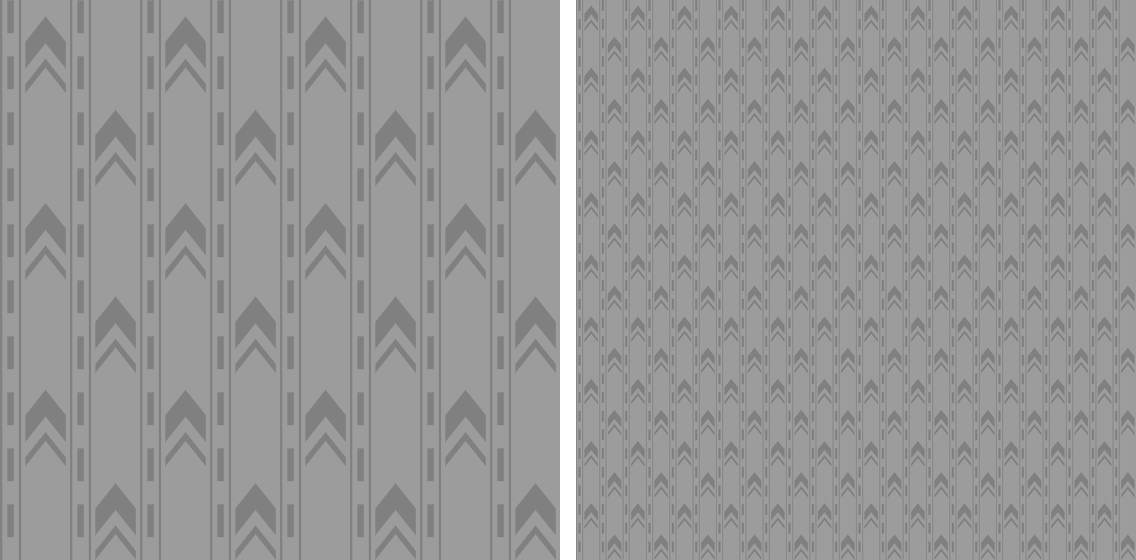
Left: one tile. Right: repeated 3 by 3.
Reproduce this pattern procedurally as a WebGL 1 fragment shader.

```glsl
precision highp float;
uniform vec2 u_resolution;

// Signed distance to a rectangle centred at the origin
float box(vec2 p, vec2 halfSize) {
  vec2 d = abs(p) - halfSize;
  return max(d.x, d.y);
}

// Upward chevron clipped to a column; depth is measured down from its apex
float chevron(float x, float depth, float thickness) {
  float slope = 1.253;
  float below = depth - slope * abs(x);
  float band = abs(below - 0.5 * thickness) - 0.5 * thickness;
  return max(band / sqrt(1.0 + slope * slope), abs(x) - 0.289);
}

void main() {
  // Eight columns across; one unit is one column width
  vec2 p = gl_FragCoord.xy / u_resolution * 8.0;
  float pixel = 8.0 / min(u_resolution.x, u_resolution.y);
  float fromTop = 8.0 - p.y;
  float across = p.x - 0.151;

  // Paired rails around a dashed centre line, ten dashes down
  float railX = fract(across + 0.5) - 0.5;
  float rails = abs(abs(railX) - 0.134) - 0.0155;
  float dashY = (fract(fromTop / 0.8 + 0.2) - 0.5) * 0.8;
  float dashes = box(vec2(railX, dashY), vec2(0.0455, 0.234));

  // Thick and thin chevrons, three down, staggered in alternate columns
  float chevronX = fract(across) - 0.5;
  float period = 8.0 / 3.0;
  float stagger = mod(floor(across), 2.0) * 0.5 * period;
  float depth = mod(fromTop - 0.236 - stagger + 0.5, period) - 0.5;
  float arrows = min(chevron(chevronX, depth, 0.382),
                     chevron(chevronX, depth - 0.604, 0.125));

  float shape = min(min(rails, dashes), arrows);
  float ink = clamp(0.5 - shape / pixel, 0.0, 1.0);
  gl_FragColor = vec4(vec3(mix(0.61, 0.50, ink)), 1.0);
}
```
